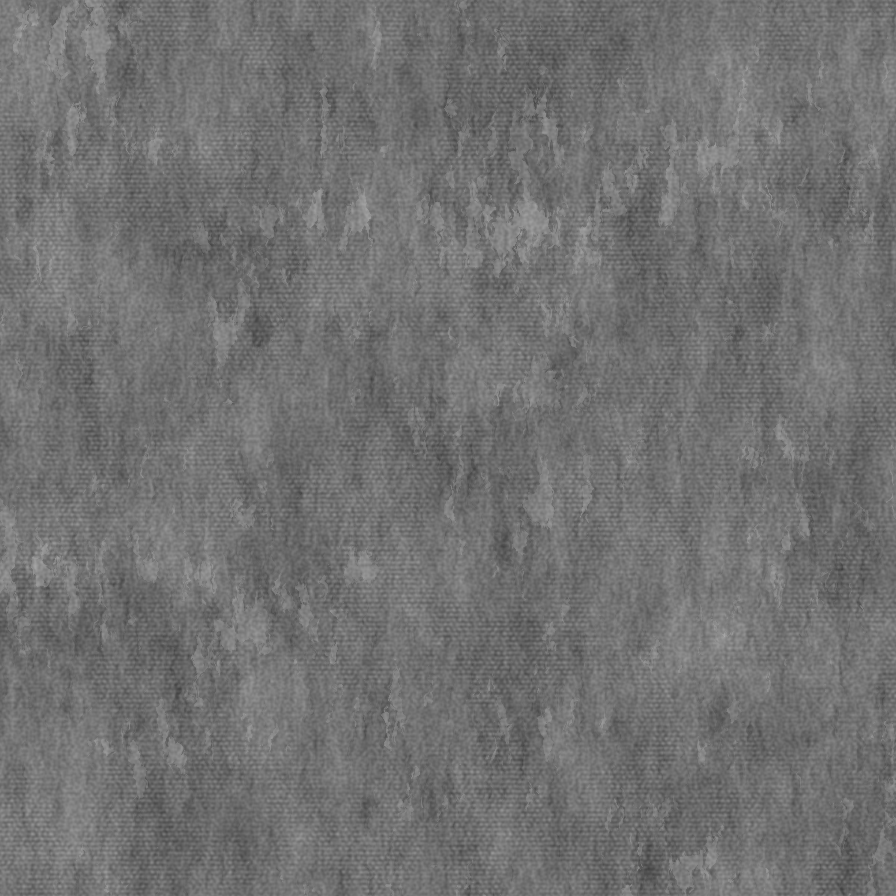
A Shadertoy shader for this texture:

```glsl
// Weathered grey plaster with vertical streaks and flakes over a fine woven mesh.
#define BASE_GREY 0.443
#define CLOUD_AMOUNT 0.078
#define STREAK_AMOUNT 0.056
#define LIGHT_FLAKE 0.075
#define DARK_FLAKE 0.050
#define WEAVE_AMOUNT 0.046
#define GRAIN_AMOUNT 0.085
#define WEAVE_CELLS vec2(150.0, 188.0)
#define FLAKE_SCALE vec2(42.0, 15.0)
#define STREAK_SCALE vec2(38.0, 9.0)

const float PI = 3.14159;

// Pseudo-random unit gradient for a lattice point
vec2 latticeGradient(vec2 cell) {
    vec3 h = fract(cell.xyx * vec3(0.1031, 0.1030, 0.0973));
    h += dot(h, h.yzx + 33.33);
    float angle = 2.0 * PI * fract((h.x + h.y) * h.z);
    return vec2(cos(angle), sin(angle));
}

float gradientNoise(vec2 p) {
    vec2 cell = floor(p);
    vec2 f = p - cell;
    vec2 blend = f * f * f * (f * (f * 6.0 - 15.0) + 10.0);
    float a = dot(latticeGradient(cell), f);
    float b = dot(latticeGradient(cell + vec2(1, 0)), f - vec2(1, 0));
    float c = dot(latticeGradient(cell + vec2(0, 1)), f - vec2(0, 1));
    float d = dot(latticeGradient(cell + vec2(1, 1)), f - vec2(1, 1));
    return mix(mix(a, b, blend.x), mix(c, d, blend.x), blend.y);
}

float fbm(vec2 p, int octaves) {
    float sum = 0.0;
    float amplitude = 1.0;
    for (int i = 0; i < octaves; i++) {
        sum += amplitude * gradientNoise(p);
        p = p * 2.03 + vec2(17.3, 9.1);
        amplitude *= 0.65;
    }
    return sum;
}

// Staggered dots with horizontal threads, about -1 to 1
float weave(vec2 uv) {
    vec2 q = uv * WEAVE_CELLS;
    float threads = cos(2.0 * PI * q.y);
    float dots = cos(2.0 * PI * q.x) * cos(PI * q.y);
    return 0.6 * threads + 0.6 * dots;
}

void mainImage(out vec4 fragColor, in vec2 fragCoord) {
    vec2 uv = fragCoord / iResolution.y;

    // Ragged outlines come from a small domain warp
    vec2 warp = vec2(fbm(uv * 45.0 + 5.0, 3), fbm(uv * 40.0 + 71.0, 3));
    vec2 p = uv + warp * vec2(0.006, 0.010);

    // Broad clouds and vertical streaks
    float clouds = fbm(p * vec2(8.0, 5.0) + 20.0, 6);
    float streaks = fbm(p * STREAK_SCALE + 40.0, 4);

    // Peeling flakes gathered in clusters, some solid and some worn thin
    float clusters = fbm(uv * vec2(6.0, 4.5) + 60.0, 3);
    float lightField = fbm(p * FLAKE_SCALE + 80.0, 5) + 0.8 * clusters;
    float wornFlake = smoothstep(0.22, 0.75, lightField);
    float solidFlake = smoothstep(0.50, 0.60, lightField);
    float lightFlake = 0.5 * (wornFlake + solidFlake);
    float rim = smoothstep(0.38, 0.47, lightField) * (1.0 - smoothstep(0.47, 0.52, lightField));
    float darkField = fbm(p * FLAKE_SCALE * vec2(1.3, 0.8) + 130.0, 5) + 0.5 * clusters;
    float darkFlake = smoothstep(0.25, 0.65, darkField) * (1.0 - solidFlake);

    // The mesh shows through in patches and fades under flakes
    float bare = smoothstep(-0.35, 0.40, fbm(uv * 8.0 + 170.0, 4) - 0.4 * clouds);
    float mesh = weave(uv) * mix(0.25, 1.0, bare) * (1.0 - 0.65 * lightFlake);

    // Fine grain, partly drawn out vertically
    float grain = gradientNoise(uv * 240.0 + 7.0)
                + 0.7 * gradientNoise(uv * vec2(180.0, 55.0) + 33.0);

    float grey = BASE_GREY
               + CLOUD_AMOUNT * clouds
               + STREAK_AMOUNT * streaks
               + LIGHT_FLAKE * lightFlake
               - DARK_FLAKE * (darkFlake + 0.4 * rim)
               + WEAVE_AMOUNT * mesh
               + GRAIN_AMOUNT * grain;

    fragColor = vec4(vec3(clamp(grey, 0.0, 1.0)), 1.0);
}
```
